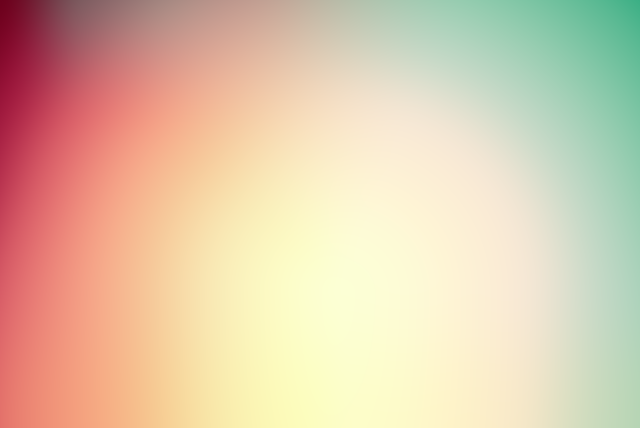
Give the GLSL for this background, as a Shadertoy shader.

```glsl
const vec2 GLOW_CENTRE = vec2(0.80, 0.316);
const float STOP_SPACING = 0.15;

// Pale yellow through peach and salmon to dark crimson
const vec3 WARM[8] = vec3[8](
    vec3(0.988, 1.000, 0.835), vec3(0.988, 0.984, 0.776),
    vec3(0.976, 0.914, 0.710), vec3(0.965, 0.784, 0.604),
    vec3(0.953, 0.612, 0.518), vec3(0.851, 0.373, 0.408),
    vec3(0.627, 0.102, 0.243), vec3(0.424, 0.000, 0.110));

// Pale yellow through cream and sage to emerald
const vec3 COOL[8] = vec3[8](
    vec3(0.988, 1.000, 0.835), vec3(0.992, 0.984, 0.839),
    vec3(0.992, 0.945, 0.835), vec3(0.949, 0.902, 0.831),
    vec3(0.761, 0.847, 0.773), vec3(0.569, 0.796, 0.682),
    vec3(0.361, 0.729, 0.580), vec3(0.137, 0.655, 0.478));

// Smooth cubic ramp through evenly spaced stops
vec3 colourRamp(vec3 stops[8], float distance01) {
    float position = clamp(distance01 / STOP_SPACING, 0.0, 6.999);
    int i = int(position);
    float t = fract(position);
    vec3 a = stops[max(i - 1, 0)];
    vec3 b = stops[i];
    vec3 c = stops[i + 1];
    vec3 d = stops[min(i + 2, 7)];
    return b + 0.5 * t * (c - a + t * (2.0 * a - 5.0 * b + 4.0 * c - d
           + t * (3.0 * (b - c) + d - a)));
}

// Radial distance, stretched downwards and widened at the lower sides
float glowDistance(vec2 offset, float height) {
    float yScale = offset.y < 0.0 ? 0.3 : 1.0;
    float sides = smoothstep(0.45, 0.8, abs(offset.x));
    float low = 1.0 - smoothstep(0.0, 0.6, height);
    return length(offset * vec2(1.0, yScale)) * (1.0 - 0.12 * sides * low);
}

// Share of the warm ramp, by direction from the glow
float warmShare(vec2 offset, vec2 p) {
    float yScale = offset.y < 0.0 ? 0.3 : 1.0;
    float angle = atan(-offset.x, abs(offset.y) * yScale + 1e-5);
    float share = smoothstep(radians(-25.0), radians(52.0), angle);

    // Muted green wash along the upper edge
    float wash = smoothstep(0.0, 0.2, p.x) * (1.0 - smoothstep(0.35, 0.7, p.x));
    return share * (1.0 - 0.4 * wash * smoothstep(0.7, 1.0, p.y));
}

void mainImage(out vec4 fragColor, in vec2 fragCoord) {
    vec2 p = fragCoord / iResolution.xy * vec2(1.5, 1.0);
    vec2 offset = p - GLOW_CENTRE;
    float d = glowDistance(offset, p.y);

    vec3 colour = mix(colourRamp(COOL, d), colourRamp(WARM, d), warmShare(offset, p));

    // Yellow tint near the lower edge
    colour.b *= 1.0 - 0.06 * (1.0 - smoothstep(0.0, 0.35, p.y));
    fragColor = vec4(clamp(colour, 0.0, 1.0), 1.0);
}
```
